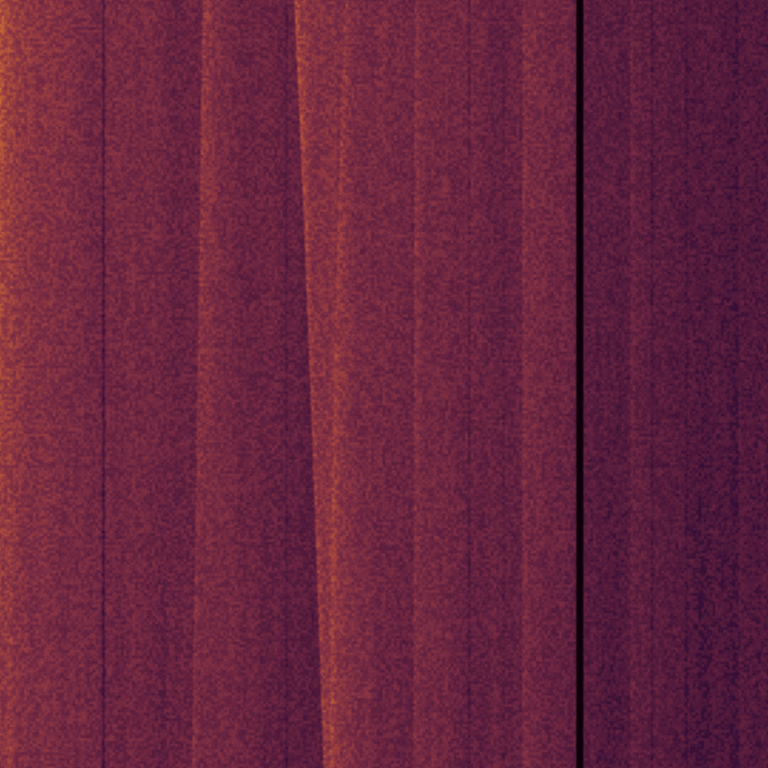
Reproduce this texture procedurally as a WebGL 1 fragment shader.

```glsl
precision highp float;
// Dim plum cloth hanging in soft vertical folds, with one leaning pleat, a black gap and fine grain.
uniform vec2 u_resolution;

const vec3 BLACK  = vec3(0.05, 0.00, 0.04);
const vec3 SHADOW = vec3(0.21, 0.055, 0.21);
const vec3 PLUM   = vec3(0.32, 0.10, 0.23);
const vec3 WINE   = vec3(0.41, 0.14, 0.25);
const vec3 ROSE   = vec3(0.49, 0.18, 0.26);
const vec3 RUST   = vec3(0.60, 0.24, 0.25);
const vec3 AMBER  = vec3(0.80, 0.43, 0.20);

const float EDGE = 0.0022;          // softness of sharp edges
const float GAP_X = 0.755;
const float GAP_HALF_WIDTH = 0.0046;
const float FOLD_START = 0.257;
const float FOLD_SPACING = 0.141;
const float FOLD_GAIN = 0.22;
const float SEAM_START = 0.135;
const float SEAM_SPACING = 0.238;
const float SEAM_GAIN = 0.34;
const float GLOW_GAIN = 0.42;
const float GRAIN_CELLS = 270.0;
const float GRAIN_GAIN = 0.36;

float hash(vec2 p) {
  p = fract(p * vec2(0.1031, 0.1130));
  p += dot(p, p.yx + 33.33);
  return fract((p.x + p.y) * p.x * 17.17 + p.y * 91.7);
}

float noise(vec2 p) {
  vec2 cell = floor(p), f = fract(p);
  f = f * f * (3.0 - 2.0 * f);
  return mix(mix(hash(cell), hash(cell + vec2(1.0, 0.0)), f.x),
             mix(hash(cell + vec2(0.0, 1.0)), hash(cell + 1.0), f.x), f.y);
}

// Sharp on the left, fading to the right over the given length.
float fold(float d, float fade) {
  return smoothstep(-EDGE, EDGE, d) * exp(-max(d, 0.0) / fade);
}

float line(float d, float width) {
  return exp(-d * d / (width * width));
}

// Shadow to highlight colours along the tone of the cloth.
vec3 clothColour(float t) {
  vec3 c = mix(SHADOW, PLUM, smoothstep(0.0, 0.28, t));
  c = mix(c, WINE, clamp((t - 0.28) / 0.22, 0.0, 1.0));
  c = mix(c, ROSE, clamp((t - 0.50) / 0.20, 0.0, 1.0));
  c = mix(c, RUST, clamp((t - 0.70) / 0.22, 0.0, 1.0));
  return mix(c, AMBER, clamp((t - 0.92) / 0.38, 0.0, 1.0));
}

float foldTone(vec2 uv) {
  float tone = 0.0;
  for (int i = 0; i < 6; i++) {
    if (i == 1) continue;           // the leaning pleat takes this place
    float n = float(i);
    float x = FOLD_START + FOLD_SPACING * n + 0.014 * (uv.y - 0.5) * exp(-n);
    float gain = FOLD_GAIN * mix(1.0, 0.6, n / 5.0);
    tone += gain * (fold(uv.x - x, 0.045) + 0.25 * line(uv.x - x - 0.003, 0.004));
    tone -= 0.25 * gain * fold(x - uv.x, 0.03);
  }
  return tone;
}

float pleatTone(vec2 uv) {
  float edge = mix(0.421, 0.383, uv.y) + 0.006 * uv.y * (1.0 - uv.y);
  float ridge = mix(0.430, 0.450, uv.y * uv.y);
  float d = uv.x - edge;
  float tone = 0.34 * fold(d, 0.085) + 0.08 * line(d - 0.003, 0.003);
  tone += 0.13 * fold(uv.x - ridge, 0.03) + 0.06 * line(uv.x - ridge - 0.002, 0.004);
  return tone - 0.13 * fold(-d, 0.05);
}

float seamTone(float x) {
  float tone = 0.0;
  for (int i = 0; i < 4; i++) {
    float n = float(i);
    float d = x - SEAM_START - SEAM_SPACING * n;
    float gain = SEAM_GAIN * mix(1.0, 0.45, min(n, 1.0));
    tone += gain * (line(d, 0.0022) + 0.12 * fold(-d, 0.02));
    tone += 0.6 * gain * line(d - 0.045, 0.002) * step(1.5, n);
  }
  return tone;
}

void main() {
  vec2 uv = gl_FragCoord.xy / u_resolution;

  // Broad light, falling off to the right and beyond the gap
  float beyond = smoothstep(GAP_X - EDGE, GAP_X + EDGE, uv.x);
  float tone = mix(0.55, 0.35, uv.x) + 0.07 * (uv.y - 0.5);
  tone -= beyond * (0.06 + 0.5 * (uv.x - GAP_X));
  tone += GLOW_GAIN * exp(-uv.x / 0.062) * mix(0.6, 1.1, uv.y);
  tone += 0.10 * line(uv.x - 0.013, 0.006) * (1.0 - uv.y);

  // Folds, seams and faint streaks
  tone += foldTone(uv) + pleatTone(uv) - seamTone(uv.x);
  tone += 0.12 * (noise(vec2(uv.x * 34.0, uv.y * 1.3 + 7.0)) - 0.5);
  tone += 0.08 * (noise(vec2(uv.x * 150.0, uv.y * 0.8 + 19.0)) - 0.5);

  // Grain
  float grain = noise(uv * GRAIN_CELLS) - 0.5;
  grain += 0.4 * (noise(uv * GRAIN_CELLS * 1.7 + 41.0) - 0.5);
  tone += GRAIN_GAIN * grain;

  vec3 colour = clothColour(tone);
  float gap = 1.0 - smoothstep(-EDGE, EDGE, abs(uv.x - GAP_X) - GAP_HALF_WIDTH);
  gl_FragColor = vec4(mix(colour, BLACK, gap), 1.0);
}
```
